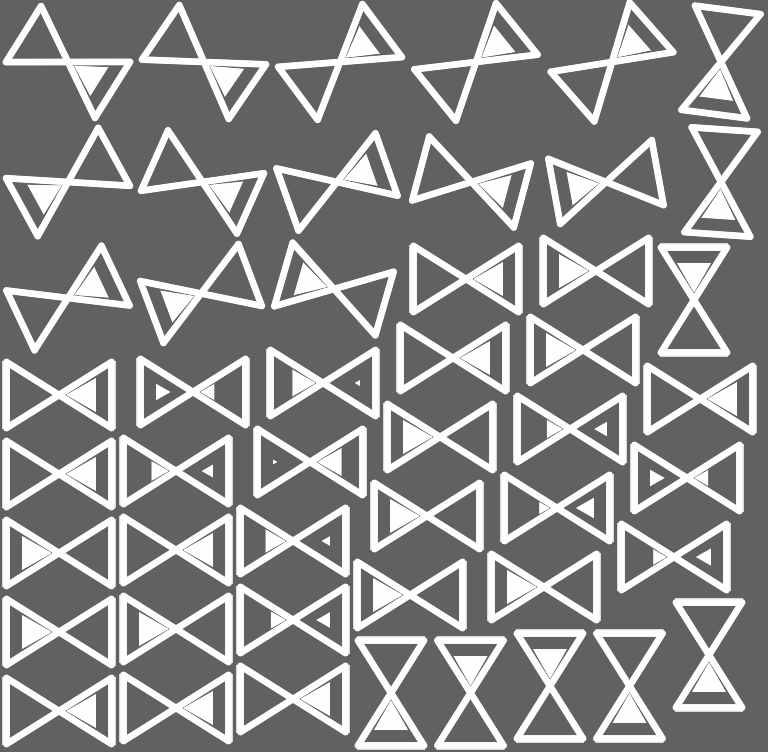
Give the GLSL for this pattern, as a WebGL 2 fragment shader.

```glsl
#version 300 es
precision highp float;
// Packed white hourglass outlines with sand, tilted above and upright below, on grey.

uniform vec2 u_resolution;
out vec4 fragColor;

float hash(vec2 p) {
    return fract(sin(dot(p, vec2(127.1, 311.7))) * 43758.5453);
}

float segment(vec2 p, vec2 a, vec2 b) {
    vec2 ab = b - a;
    return length(p - a - ab * clamp(dot(p - a, ab) / dot(ab, ab), 0.0, 1.0));
}

// Triangle opening along +x from its apex to its base
float wedge(vec2 p, float apex, float base) {
    return max((abs(p.y) - 0.57 * (p.x - apex)) * 0.87, p.x - base);
}

float coverage(float dist, float pixel) {
    return 1.0 - smoothstep(-0.55 * pixel, 0.55 * pixel, dist);
}

// Brightness of one hourglass, lying along x when spin is 0
float hourglass(vec2 p, float spin, float level, float seed, float pixel) {
    if (dot(p, p) > 5200.0) return 0.0;
    float c = cos(spin), s = sin(spin);
    p = vec2(c * p.x + s * p.y, c * p.y - s * p.x);

    // Outline: two crossing bars and two end bars
    vec2 q = abs(p);
    vec2 corner = vec2(52.5, 33.0);
    float frame = min(segment(q, vec2(0.0), corner),
                      segment(q, vec2(corner.x, 0.0), corner)) - 3.4;

    // Sand is split between both chambers at the given level
    if (seed < 0.5) p.x = -p.x;
    float sand = min(wedge(p, 7.0, level),
                     wedge(vec2(-p.x, p.y), level + 1.0, 37.0));
    float white = coverage(min(frame, sand), pixel);

    // Pale rim on the ends of the untilted ones
    vec2 rim = abs(q - vec2(54.0, 0.0)) - vec2(3.0, 34.0);
    float pale = coverage(max(rim.x, rim.y), pixel);
    return max(white, 0.78 * pale * step(abs(sin(2.0 * spin)), 0.01));
}

float sandLevel(vec2 id) {
    return hash(id) < 0.62 ? 37.0 : mix(17.0, 35.0, hash(id + 7.3));
}

void main() {
    // The canvas is 768 units wide, with y running down from the top
    float pixel = 768.0 / u_resolution.x;
    vec2 p = vec2(gl_FragCoord.x, u_resolution.y - gl_FragCoord.y) * pixel;
    float light = 0.0;

    // Tilted rows above, ending in a standing column at the right
    for (int row = 0; row < 3; row++) {
        for (int col = 0; col < 6; col++) {
            if (row == 2 && (col == 3 || col == 4)) continue;
            float r = float(row), c = float(col);
            float seed = hash(vec2(c + 3.1, r + 11.7));
            vec2 center = vec2(68.0 + (136.0 - 1.5 * r) * c, 62.0 + 120.0 * r);
            float tilt = row == 0 ? 0.56 + 0.04 * c : 0.56 - 0.08 * c - 0.06 * r;
            tilt *= hash(vec2(c + 5.0, r + 2.0)) < 0.5 ? -1.0 : 1.0;
            if (col == 5) {
                center.x = row == 2 ? 694.0 : 721.0;
                tilt = row == 2 ? 1.5708 : 1.7 - 0.06 * r;
            }
            if (row == 2) center.y -= col < 5 ? 4.0 + 4.5 * c : 2.0;
            light = max(light, hourglass(p - center, tilt, 37.0, seed, pixel));
        }
    }

    // Lying columns, stepping to the right as they climb
    for (int col = 0; col < 6; col++) {
        float c = float(col);
        float bottom = col < 3 ? 711.0 - 3.0 * c * c : 619.0 - 8.0 * c;
        if (col == 5) bottom = 636.0;
        for (int row = 0; row < 5; row++) {
            if (col == 5 && (row == 0 || row == 4)) continue;
            vec2 id = vec2(c, float(row));
            float y = bottom - 79.0 * id.y;
            float steps = floor((328.0 + 65.0 * c - y) / 79.0 + 0.5);
            float lean = steps < 0.0 ? 0.0 : 17.0 + 13.0 * steps;
            vec2 center = vec2(59.0 + 117.0 * c + lean, y);
            light = max(light, hourglass(p - center, 0.0, sandLevel(id),
                                         hash(id + 21.0), pixel));
        }
    }

    // Standing row along the bottom right
    for (int col = 0; col < 5; col++) {
        vec2 id = vec2(float(col), 9.0);
        float lift = col == 4 ? 38.0 : (col > 1 ? 7.0 : 0.0);
        vec2 center = vec2(391.0 + 79.5 * id.x, 693.0 - lift);
        light = max(light, hourglass(p - center, 1.5708, sandLevel(id),
                                     hash(id + 21.0), pixel));
    }

    fragColor = vec4(vec3(mix(0.38, 0.995, light)), 1.0);
}
```
